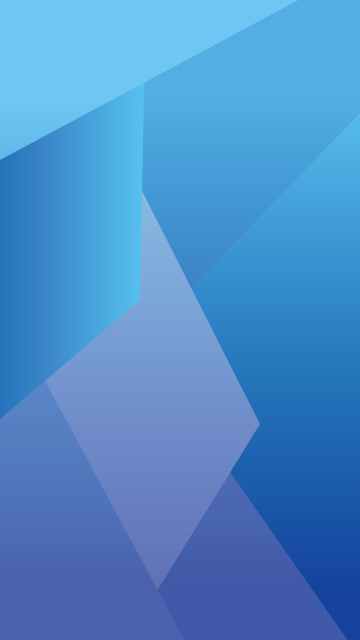
A WebGL 2 fragment shader for this background:

```glsl
#version 300 es
precision highp float;
// Overlapping flat paper-like panels in blue and violet, each with a soft gradient.
// Every panel is an intersection of half planes, painted from back to front
// on a 9 by 16 grid with antialiased edges.

uniform vec2 u_resolution;
out vec4 fragColor;

// Signed distance to the line a-b, positive on its left
float side(vec2 p, vec2 a, vec2 b) {
    vec2 d = normalize(b - a);
    return d.x * (p.y - a.y) - d.y * (p.x - a.x);
}

// Edge coverage, softened over one pixel
float cover(float dist) {
    return clamp(dist * u_resolution.y / 16.0 + 0.5, 0.0, 1.0);
}

// Linear progress of t from one stop to another
float span(float from, float to, float t) {
    return clamp((t - from) / (to - from), 0.0, 1.0);
}

// Gradient through three colours at stops s.x, s.y, s.z
vec3 ramp(float t, vec3 s, vec3 a, vec3 b, vec3 c) {
    return mix(mix(a, b, span(s.x, s.y, t)), c, span(s.y, s.z, t));
}

void main() {
    vec2 p = gl_FragCoord.xy / u_resolution * vec2(9.0, 16.0);

    // Shared corners of the central diamond
    vec2 apex = vec2(3.56, 11.21);
    vec2 right = vec2(6.5, 5.4);
    vec2 bottom = vec2(3.94, 1.25);
    vec2 left = vec2(1.146, 6.44);

    // Upper right backdrop
    vec3 color = ramp(p.y, vec3(13.6, 11.2, 8.8),
        vec3(0.33, 0.68, 0.89), vec3(0.26, 0.60, 0.83), vec3(0.24, 0.51, 0.77));

    // Deep blue panel on the right
    vec3 deep = ramp(p.y, vec3(13.0, 10.4, 6.6),
        vec3(0.33, 0.73, 0.92), vec3(0.25, 0.61, 0.84), vec3(0.14, 0.46, 0.73));
    deep = mix(deep, vec3(0.08, 0.26, 0.61), span(6.6, 1.2, p.y));
    color = mix(color, deep, cover(side(p, vec2(9.0, 13.17), vec2(4.79, 8.83))));

    // Violet wedge along the bottom
    vec3 wedge = mix(vec3(0.31, 0.42, 0.71), vec3(0.25, 0.35, 0.66), span(4.2, 1.4, p.y));
    color = mix(color, wedge, cover(side(p, vec2(8.69, 0.0), vec2(5.77, 4.17))));

    // Pale diamond; its lower left edge is cut by the next panel
    vec3 pale = ramp(p.y, vec3(11.2, 6.4, 1.4),
        vec3(0.53, 0.73, 0.89), vec3(0.45, 0.58, 0.81), vec3(0.38, 0.44, 0.71));
    float diamond = min(side(p, right, apex), side(p, bottom, right));
    color = mix(color, pale, cover(diamond));

    // Lower left panel
    vec3 lower = ramp(p.y, vec3(6.5, 3.5, 1.4),
        vec3(0.35, 0.53, 0.78), vec3(0.31, 0.45, 0.73), vec3(0.29, 0.38, 0.68));
    color = mix(color, lower, cover(side(p, bottom, left)));

    // Bright fold on the left, shaded sideways
    vec3 fold = ramp(p.x, vec3(0.0, 1.25, 2.3),
        vec3(0.14, 0.45, 0.73), vec3(0.24, 0.53, 0.79), vec3(0.27, 0.64, 0.86));
    fold = mix(fold, vec3(0.34, 0.75, 0.93), span(2.3, 3.5, p.x));
    float foldShape = min(side(p, vec2(3.5, 8.5), vec2(3.604, 13.92)),
                          side(p, vec2(0.0, 5.52), vec2(3.5, 8.5)));
    color = mix(color, fold, cover(foldShape));

    // Light sky panel across the top
    vec3 sky = mix(vec3(0.43, 0.78, 0.95), vec3(0.38, 0.72, 0.91), span(13.5, 12.0, p.y));
    color = mix(color, sky, cover(side(p, vec2(0.0, 12.0), vec2(7.46, 16.0))));

    fragColor = vec4(color, 1.0);
}
```
